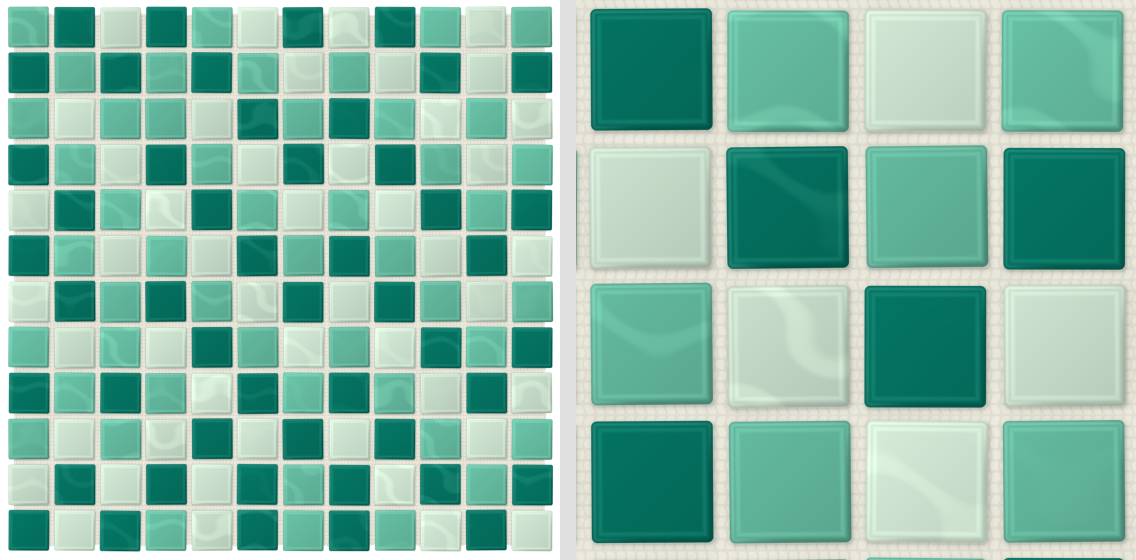
Left, the full canvas; right, a detail of the centre.
Reproduce this pattern procedurally as a Shadertoy shader.

```glsl
const float COUNT = 12.0;
const float PITCH = 0.0817;
const float HALF_TILE = 0.0362;
const float CORNER = 0.0035;

vec2 hash2(vec2 p) {
    vec3 q = fract(p.xyx * vec3(0.1031, 0.1030, 0.0973));
    q += dot(q, q.yzx + 33.33);
    return fract((q.xx + q.yz) * q.zy);
}

float roundBox(vec2 p, vec2 halfSize, float radius) {
    vec2 q = abs(p) - halfSize + radius;
    return length(max(q, 0.0)) + min(max(q.x, q.y), 0.0) - radius;
}

float cover(float dist, float aa) {
    return 1.0 - smoothstep(-aa, aa, dist);
}

// 1 inside an inclusive block of columns and rows, 0 elsewhere
float block(vec2 id, vec2 lo, vec2 hi) {
    vec2 inside = step(lo, id) * step(id, hi);
    return inside.x * inside.y;
}

// Tones cycle down each column and zigzag across; blocks slip the cycle
float tileTone(vec2 id) {
    float phase = id.y - id.x + 2.0 * floor((id.x + 1.0) / 4.0);
    phase -= block(id, vec2(0, 2), vec2(2, 4));
    phase -= block(id, vec2(2, 0), vec2(2, 2));
    phase -= block(id, vec2(2, 7), vec2(2, 10));
    phase -= block(id, vec2(0, 10), vec2(3, 10));
    phase -= block(id, vec2(1, 11), vec2(2, 11));
    phase -= block(id, vec2(10, 1), vec2(10, 2));
    phase += block(id, vec2(0, 0), vec2(0, 0));
    phase += block(id, vec2(0, 1), vec2(3, 1));
    phase += block(id, vec2(0, 9), vec2(4, 9));
    phase += block(id, vec2(4, 10), vec2(7, 10));
    return mod(phase + 3.0, 3.0);
}

vec3 glassColor(float tone) {
    vec3 pale = vec3(0.775, 0.855, 0.785);
    vec3 mint = vec3(0.38, 0.71, 0.61);
    vec3 teal = vec3(0.015, 0.435, 0.37);
    return tone < 0.5 ? pale : tone < 1.5 ? mint : teal;
}

// Soft uneven reflections, different on every tile
float gloss(vec2 p, vec2 seed) {
    vec2 q = p / HALF_TILE;
    float bend = sin(q.x * 2.3 + seed.x * 20.0) + 0.6 * sin(q.y * 3.7 - seed.y * 17.0);
    float wave = sin(q.y * 3.0 + bend * 1.4 + seed.x * 9.0 + q.x);
    return smoothstep(0.45, 1.0, wave) * smoothstep(0.35, 1.0, seed.y);
}

// Fine diagonal backing mesh showing through the joints
vec3 groutColor(vec2 uv) {
    vec2 q = uv * 520.0;
    float threads = abs(sin(q.x + 0.4 * sin(q.y)) * cos(q.y * 0.9));
    float mottling = sin(uv.x * 71.0 + 2.0 * sin(uv.y * 43.0));
    float light = 0.045 * smoothstep(0.05, 0.5, threads) + 0.008 * mottling;
    return vec3(0.875, 0.87, 0.82) + light;
}

vec3 tileColor(vec2 p, float dist, vec2 id, vec2 seed, float aa) {
    float tone = tileTone(id);
    vec3 color = glassColor(tone) * (0.97 + 0.06 * seed.x);
    color *= 1.0 + 0.03 * (p.y - p.x) / HALF_TILE;
    color += vec3(0.055, 0.06, 0.05) * gloss(p, seed);

    // Bevel: bright inner line, dark rim strongest below and to the right
    float innerLine = smoothstep(0.0018 + aa, 0.0, abs(dist + 0.0052));
    float rim = smoothstep(-0.0042, -0.0008, dist);
    float away = smoothstep(-0.4, 0.9, (p.x - p.y) / HALF_TILE);
    color += vec3(0.05, 0.06, 0.055) * innerLine;
    color *= 1.0 - rim * mix(0.07, 0.2, away) * (tone < 0.5 ? 0.65 : 1.0);

    // Glint along the upper left edge
    float glint = smoothstep(0.0012 + aa, 0.0, abs(dist + 0.0018));
    return color + 0.10 * glint * (1.0 - away);
}

void mainImage(out vec4 fragColor, in vec2 fragCoord) {
    vec2 uv = fragCoord / iResolution.xy;
    float aa = 0.8 / iResolution.y;

    // Tile cells, numbered from the upper left
    vec2 grid = (uv - vec2(0.501, 0.502)) / PITCH + 0.5 * COUNT;
    vec2 cell = clamp(floor(grid), 0.0, COUNT - 1.0);
    vec2 id = vec2(cell.x, COUNT - 1.0 - cell.y);
    vec2 seed = hash2(id + 3.0);
    vec2 wobble = hash2(id + 41.0) - 0.5;
    vec2 p = (grid - cell - 0.5) * PITCH - 0.0018 * wobble;
    float tilt = 0.022 * (seed.x - 0.5);
    p += tilt * vec2(-p.y, p.x);
    float dist = roundBox(p, vec2(HALF_TILE), CORNER);

    // White surround, recessed grout sheet with a ragged edge
    float ragged = 0.0015 * sin(uv.x * 190.0 + sin(uv.y * 130.0));
    float sheet = roundBox(uv - 0.5, vec2(0.474), 0.004) + ragged;
    vec3 color = mix(vec3(1.0), groutColor(uv), cover(sheet, aa));

    // Contact shadow, then glass
    float shadow = roundBox(p - vec2(0.0007, -0.001), vec2(HALF_TILE), CORNER);
    color *= 1.0 - 0.16 * exp(-max(shadow, 0.0) * 750.0) * cover(sheet, 0.006);
    color = mix(color, tileColor(p, dist, id, seed, aa), cover(dist, aa));
    fragColor = vec4(clamp(color, 0.0, 1.0), 1.0);
}
```
